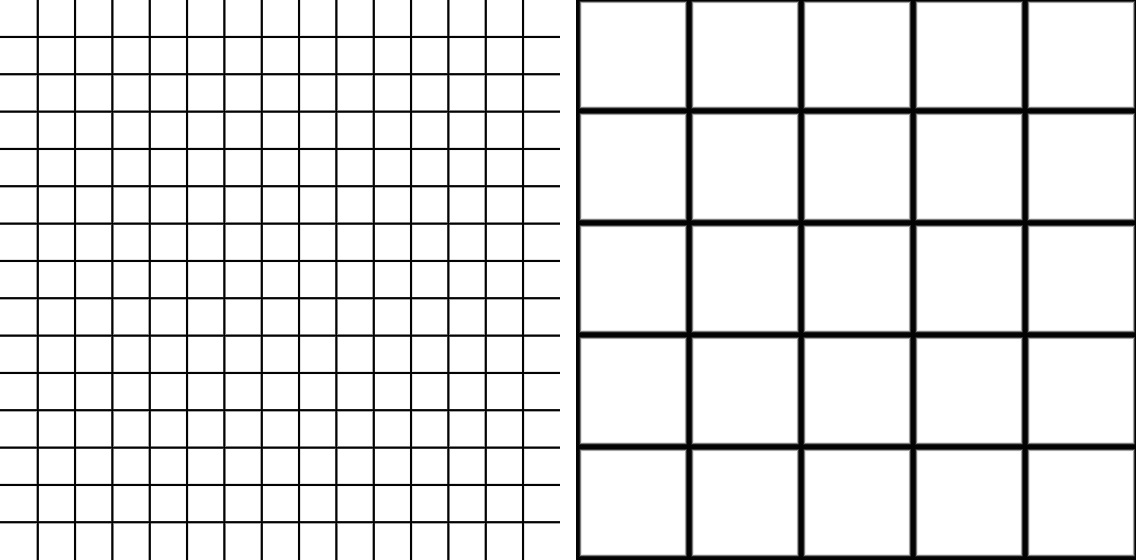
Left, the full canvas; right, a detail of the centre.
Write a three.js fragment shader that draws this pattern.

```glsl
varying vec2 vUv;

// Distance to the nearest inner grid line on each axis; the outer border stays open.
vec2 gridLineDistance(vec2 point, float cells) {
  vec2 line = clamp(floor(point * cells + 0.5), 1.0, cells - 1.0);
  return abs(point - line / cells);
}

void main() {
  // Rules sit slightly right of and above the exact cell divisions.
  vec2 lineDistance = gridLineDistance(vUv - 0.0007, 15.0);

  // Soft-edged rules, about 0.004 wide.
  vec2 rules = 1.0 - smoothstep(0.001, 0.003, lineDistance);
  float ink = max(rules.x, rules.y);

  vec3 paperColor = vec3(1.0);
  vec3 inkColor = vec3(0.01);
  gl_FragColor = vec4(mix(paperColor, inkColor, ink), 1.0);
}
```
